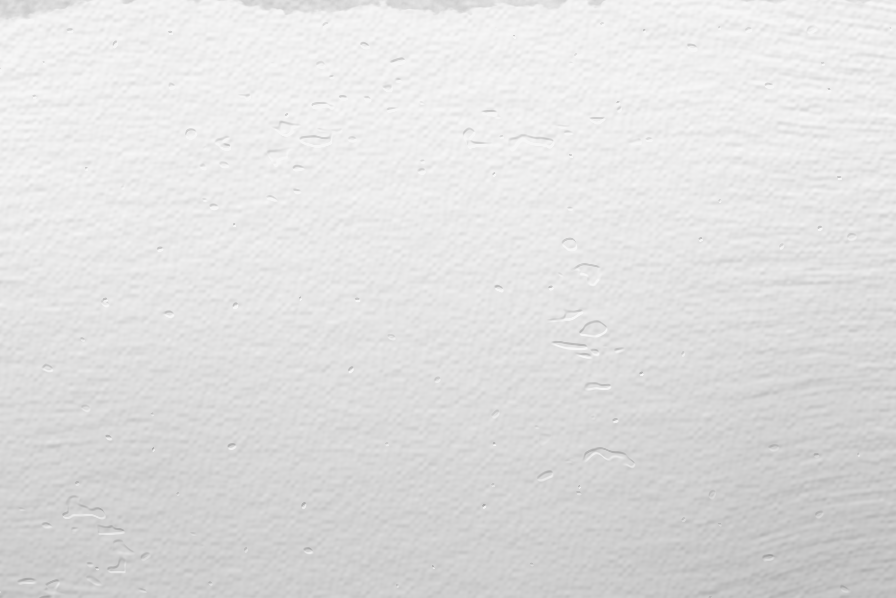
A WebGL 1 fragment shader for this texture:

```glsl
precision highp float;
// White painted plaster: a soft light falloff over a shallow height field of
// grain, brush strokes, flaked patches and dents. Relief comes from the height
// difference towards the light above; a ragged bare strip runs along the top.
uniform vec2 u_resolution;

const vec2 LIGHT_STEP = vec2(-0.0012, 0.0036);
const vec3 PAINT_TINT = vec3(1.0, 0.999, 0.999);
const float BARE_TONE = 0.83;

float hash(vec2 p) {
  vec3 q = fract(vec3(p.xyx) * 0.1031);
  q += dot(q, q.yzx + 33.33);
  return fract((q.x + q.y) * q.z);
}

float noise(vec2 p) {
  vec2 i = floor(p);
  vec2 f = fract(p);
  f = f * f * (3.0 - 2.0 * f);
  return mix(mix(hash(i), hash(i + vec2(1.0, 0.0)), f.x),
             mix(hash(i + vec2(0.0, 1.0)), hash(i + vec2(1.0)), f.x), f.y);
}

float fbm(vec2 p) {
  float sum = 0.0;
  float weight = 0.5333;
  for (int i = 0; i < 4; i++) {
    sum += weight * noise(p);
    p = mat2(1.6, 1.2, -1.2, 1.6) * p + 17.3;
    weight *= 0.5;
  }
  return sum;
}

// Soft elliptical area of influence
float blob(vec2 p, vec2 center, vec2 radius) {
  vec2 d = (p - center) / radius;
  return exp(-dot(d, d));
}

// Brush strokes, nearly level on the left and rising towards the lower right
float strokes(vec2 p) {
  float right = smoothstep(0.95, 1.4, p.x);
  float left = 1.0 - smoothstep(0.05, 0.5, p.x);
  float bend = 0.16 * right * (p.x - 0.95) * (1.3 - 2.0 * p.y);
  vec2 q = vec2(p.x, p.y - bend + 0.025 * noise(p * 5.0));
  float lines = 0.6 * noise(q * vec2(9.0, 65.0)) + 0.4 * noise(q * vec2(22.0, 130.0));
  return lines * (0.25 + 0.75 * right + 0.4 * left);
}

// Thin flaked recesses gathered in a few worn areas
float flakes(vec2 p) {
  float wear = blob(p, vec2(0.98, 0.40), vec2(0.11, 0.32))
             + 0.85 * blob(p, vec2(0.42, 0.74), vec2(0.22, 0.12))
             + 0.9 * blob(p, vec2(0.13, 0.08), vec2(0.24, 0.15))
             + 0.6 * blob(p, vec2(0.82, 0.82), vec2(0.30, 0.12));
  vec2 warped = p + 0.012 * vec2(noise(p * 40.0), noise(p * 40.0 + 9.0));
  float field = 0.65 * noise(warped * vec2(24.0, 52.0))
              + 0.35 * noise(warped * vec2(52.0, 95.0) + 31.0);
  float limit = mix(0.97, 0.64, min(wear, 1.0));
  return smoothstep(limit, limit + 0.07, field);
}

// Scattered small dents, at most one in each cell
float dents(vec2 p, float density, float chance) {
  vec2 cell = floor(p * density);
  vec2 center = 0.25 + 0.5 * vec2(hash(cell + 3.1), hash(cell + 7.7));
  vec2 d = (fract(p * density) - center) / density;
  float angle = 1.4 * (hash(cell + 12.4) - 0.3);
  d = mat2(cos(angle), -sin(angle), sin(angle), cos(angle)) * d;
  d.y *= 1.8;
  float size = mix(0.003, 0.011, pow(hash(cell + 21.9), 2.0));
  float ragged = length(d) * (0.7 + 0.6 * noise(p * 130.0));
  return step(hash(cell + 41.3), chance) * (1.0 - smoothstep(size * 0.5, size, ragged));
}

float height(vec2 p) {
  float grain = 0.065 * noise(p * 135.0) + 0.035 * noise(p * 72.0 + 5.0);
  float swell = 0.10 * fbm(p * vec2(14.0, 26.0));
  float dent = dents(p, 9.0, 0.28) + 0.6 * dents(p + 4.37, 17.0, 0.12);
  return grain + swell + 0.15 * strokes(p) - 0.12 * flakes(p) - 0.13 * dent;
}

// Light falling off downwards and towards the lower right corner
float wallTone(vec2 uv) {
  float tone = mix(0.80, 0.943, smoothstep(-0.15, 0.88, uv.y));
  tone -= 0.055 * smoothstep(0.5, 1.05, uv.x) * (1.1 - uv.y);
  return tone - 0.012 * blob(uv, vec2(0.0, 0.1), vec2(0.3, 0.4));
}

// Coverage of the bare strip hanging from the top edge
float bareStrip(vec2 p) {
  float depth = 0.032 * blob(p, vec2(0.04, 1.0), vec2(0.10, 1.0))
              + 0.030 * blob(p, vec2(0.50, 1.0), vec2(0.09, 1.0))
              + 0.020 * blob(p, vec2(0.78, 1.0), vec2(0.25, 1.0)) - 0.006;
  depth += 0.045 * (fbm(p * vec2(28.0, 40.0)) - 0.5);
  return smoothstep(-0.004, 0.005, p.y - 1.0 + depth);
}

void main() {
  vec2 uv = gl_FragCoord.xy / u_resolution;
  vec2 p = gl_FragCoord.xy / u_resolution.y;
  float relief = height(p) - height(p + LIGHT_STEP);
  float tone = wallTone(uv) + 0.018 * (fbm(p * 4.0) - 0.5);
  float bareTone = BARE_TONE + 0.16 * (fbm(p * 60.0) - 0.5);
  tone = mix(tone, bareTone, 0.8 * bareStrip(p));
  // Shadows read stronger than highlights on white paint
  tone += relief * (relief < 0.0 ? 1.1 : 0.75);
  gl_FragColor = vec4(PAINT_TINT * clamp(tone, 0.0, 0.965), 1.0);
}
```
